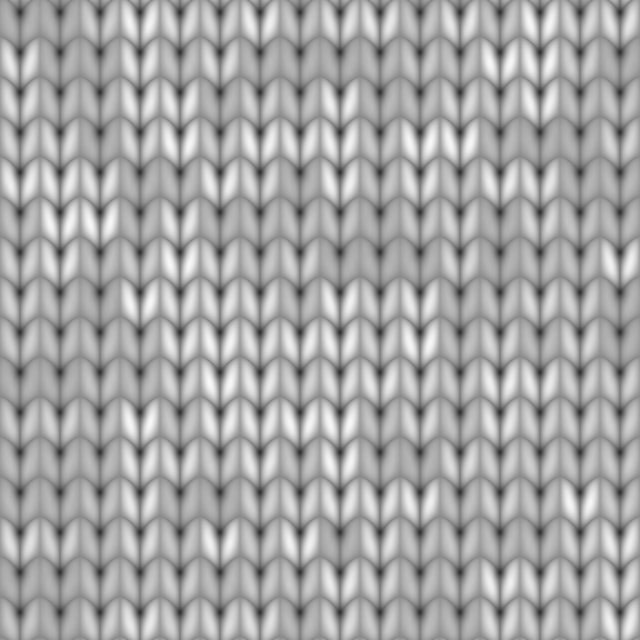
Write a Shadertoy shader that draws this texture.

```glsl
#define STITCHES 16.0      // repeats across and down
#define SEAM_PHASE 0.694   // height of the V tip within a row
#define RISE 0.40          // climb of the row seam from V tip to shoulder
#define LEAN 0.20          // outward tilt of each strand
#define INNER_TONE 0.49    // crease at the V centre
#define OUTER_TONE 0.62    // crease between neighbouring stitches
#define STRAND_TONE 0.72
#define SHEEN 0.28         // extra light on the brightest stitches
#define PATCHINESS 0.35
#define FIBRE 0.02
#define HOLE_DEPTH 0.80
#define HOLE_SIZE vec2(0.20, 0.13)

float hash(vec2 cell) {
    uvec2 q = uvec2(ivec2(cell)) * uvec2(1597334673u, 3812015801u);
    uint n = (q.x ^ q.y) * 1597334673u;
    n = (n ^ (n >> 15)) * 2246822519u;
    return float((n ^ (n >> 13)) >> 8) / 16777216.0;
}

float cornerSlope(vec2 cell, vec2 offset, vec2 period) {
    float angle = 6.28318 * hash(mod(cell, period) + 71.0);
    return dot(vec2(cos(angle), sin(angle)), offset);
}

// Gradient noise that wraps after a whole number of cells
float gradientNoise(vec2 p, vec2 period) {
    vec2 i = floor(p), f = p - i;
    vec2 w = f * f * f * (f * (f * 6.0 - 15.0) + 10.0);
    vec2 e = vec2(1.0, 0.0);
    float low = mix(cornerSlope(i, f, period),
                    cornerSlope(i + e, f - e, period), w.x);
    float high = mix(cornerSlope(i + e.yx, f - e.yx, period),
                     cornerSlope(i + 1.0, f - 1.0, period), w.x);
    return mix(low, high, w.y);
}

// Zero at both ends of the unit interval, one in the middle
float arch(float t) {
    return max(4.0 * t * (1.0 - t), 0.0);
}

void mainImage(out vec4 fragColor, in vec2 fragCoord) {
    vec2 uv = fragCoord / iResolution.xy;
    vec2 grid = uv * STITCHES;

    // Mirrored strand coordinates: side runs from V centre to outer edge
    float side = abs(fract(grid.x) - 0.5) * 2.0;
    float level = grid.y - SEAM_PHASE;
    float height = level - RISE * side * (1.65 - 0.65 * side);
    float along = fract(height);
    vec2 stitch = mod(vec2(floor(grid.x), floor(height)), STITCHES);

    // Rounded strand leaning outwards towards its top
    float leaned = side - LEAN * (along - 0.5) * arch(side);
    float dome = pow(arch(leaned), 0.85) * pow(arch(along), 0.6);

    // Brightness of the whole stitch
    float patches = gradientNoise(stitch / 4.0 + 0.37, vec2(STITCHES / 4.0));
    float tone = pow(hash(stitch), 1.3) + PATCHINESS * patches;
    tone = clamp(tone, 0.0, 1.0);

    float crease = mix(INNER_TONE, OUTER_TONE, side * arch(along));
    crease = mix(crease, OUTER_TONE, 0.4 * side);
    float shade = mix(crease, STRAND_TONE, dome);
    shade += SHEEN * tone * pow(dome, 1.4);

    // Fine fibres along the yarn
    vec2 fibreCells = STITCHES * vec2(8.0, 3.0);
    shade += FIBRE * dome * gradientNoise(uv * fibreCells, fibreCells);

    // Soft round hole at every V tip
    vec2 hole = vec2(side, fract(level + 0.5) - 0.5) / HOLE_SIZE;
    shade *= 1.0 - HOLE_DEPTH * exp(-sqrt(dot(hole, hole) + 0.05));

    fragColor = vec4(vec3(clamp(shade, 0.0, 1.0)), 1.0);
}
```
